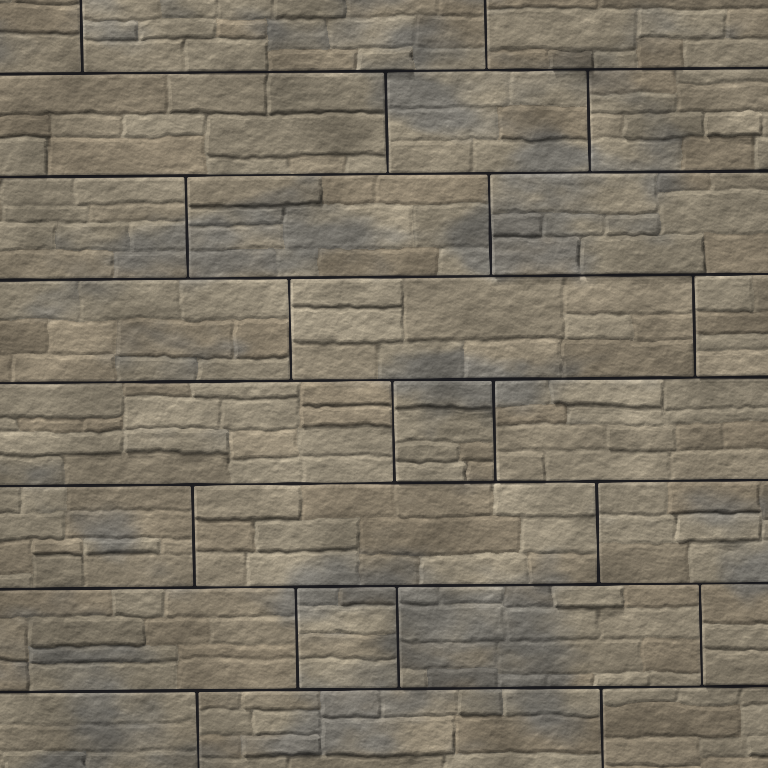
Write a WebGL 1 fragment shader that draws this texture.

```glsl
precision highp float;

uniform vec2 u_resolution;

#define GRID vec2(7.6, 7.456)
#define SHIFT vec2(-0.8, 0.28)
#define SKEW vec2(-0.165, 0.06)
#define JOINT_HALF 0.007
#define BEVEL 0.042
#define WOBBLE 0.05
#define GRAIN 0.062
#define SAND vec3(0.540, 0.505, 0.437)
#define BROWN vec3(0.490, 0.445, 0.375)
#define SLATE vec3(0.405, 0.400, 0.385)
#define GAP vec3(0.085, 0.085, 0.100)

float hash(vec2 p) {
    p = fract(p * vec2(123.34, 456.21));
    p += dot(p, p + 45.32);
    return fract(p.x * p.y);
}

float noise(vec2 p) {
    vec2 i = floor(p), f = fract(p);
    f = f * f * (3.0 - 2.0 * f);
    return mix(mix(hash(i), hash(i + vec2(1, 0)), f.x),
               mix(hash(i + vec2(0, 1)), hash(i + vec2(1, 1)), f.x), f.y);
}

float fbm(vec2 p) {
    float sum = 0.0, amp = 0.5;
    for (int i = 0; i < 4; i++) {
        sum += amp * noise(p);
        p = mat2(1.6, 1.2, -1.2, 1.6) * p + 7.3;
        amp *= 0.5;
    }
    return sum;
}

// Fine pitted texture of the stone faces
float grain(vec2 g) {
    return GRAIN * fbm(g * vec2(11.0, 15.0));
}

// Depth inside a rounded box given as (min, max)
float boxDepth(vec2 p, vec4 box, float radius) {
    vec2 q = abs(p - 0.5 * (box.xy + box.zw)) - 0.5 * (box.zw - box.xy) + radius;
    return radius - length(max(q, 0.0)) - min(max(q.x, q.y), 0.0);
}

// Cast panel, one to four units long, staggered from row to row
vec4 panelBox(vec2 g) {
    float row = floor(g.y);
    float first = 1.0 + floor(mod(row + 1.5, 3.0)) - 2.0 * step(3.0, abs(row - 3.5));
    float span = mod(row, 2.0) > 0.5 ? min(4.0, row + 1.0)
                                     : max(1.0, 4.0 - floor(row * 0.75));
    float second = first + span, third = second + 3.0;
    vec2 ends = g.x < first ? vec2(first - 4.0, first)
              : g.x < second ? vec2(first, second)
              : g.x < third ? vec2(second, third) : vec2(third, third + 4.0);
    return vec4(ends.x, row, ends.y, row + 1.0);
}

// Ledge stone found by repeatedly splitting a panel
vec4 stoneBox(vec2 p, vec4 box, out float seed) {
    seed = hash(box.xy + 11.7);
    for (int i = 0; i < 5; i++) {
        vec2 size = box.zw - box.xy;
        float ratio = mix(0.28, 0.72, hash(vec2(seed * 9.1, 3.7)));
        vec2 cut = mix(box.xy, box.zw, ratio);
        bool after = false;
        if (size.x > 4.6 * size.y) {
            after = p.x > cut.x;
            if (after) box.x = cut.x; else box.z = cut.x;
        } else if (size.y > 0.42 && (i == 0 || hash(vec2(seed * 5.3, 8.1)) > 0.2)) {
            after = p.y > cut.y;
            if (after) box.y = cut.y; else box.w = cut.y;
        }
        seed = hash(vec2(seed * 7.7 + 1.3, after ? 2.9 : 6.1));
    }
    return box;
}

// Height of the split stone face
float relief(vec2 g, out float seed, out float panelDepth) {
    vec4 panel = panelBox(g);
    panelDepth = boxDepth(g, panel, 0.03);
    vec2 wobble = vec2(noise(g * 2.4 + 4.0), noise(g * 1.8 + 19.0)) - 0.5;
    wobble += 0.5 * (vec2(noise(g * 13.0), noise(g * 12.0 + 31.0)) - 0.5);
    vec2 p = g + WOBBLE * wobble * smoothstep(0.0, 0.15, panelDepth);
    vec4 box = stoneBox(p, panel, seed);
    float rise = hash(vec2(seed * 3.3, 1.9));
    float top = mix(0.025, 0.09, rise * rise);
    float tilt = (hash(vec2(seed * 6.7, 5.2)) - 0.4) * 0.14;
    top += tilt * (p.y - 0.5 * (box.y + box.w));
    float edge = smoothstep(0.0, BEVEL, boxDepth(p, box, 0.04));
    return top * edge + 0.035 * noise(g * 4.0 + 50.0) + 0.015 * noise(g * 9.0);
}

void main() {
    vec2 uv = gl_FragCoord.xy / u_resolution;
    vec2 sheet = vec2(uv.x, 1.0 - uv.y);
    vec2 g = sheet * GRID + SHIFT + SKEW * sheet.yx;
    float pixel = GRID.x / u_resolution.x;

    // Light from above, with cast shadows under the ledges
    float seed, depth, s, d;
    float height = relief(g, seed, depth);
    vec2 stepUp = vec2(0.006, 0.015);
    float slope = (height - relief(g - stepUp, s, d)) / stepUp.y;
    float pits = (grain(g) - grain(g - stepUp)) / stepUp.y;
    float shadow = 0.0;
    for (int i = 1; i <= 4; i++) {
        float reach = 0.03 * float(i);
        float blocker = relief(g - vec2(0.25, 1.0) * reach, s, d);
        shadow = max(shadow, blocker - height - 0.3 * reach);
    }

    // Stone colour with brown and slate staining
    vec3 color = mix(SAND, BROWN, 0.7 * smoothstep(0.35, 0.9, hash(vec2(seed * 4.1, 7.0))));
    float stain = fbm(g * vec2(0.9, 1.5) + 23.0) + 0.12 * (seed - 0.5);
    color = mix(color, SLATE, 0.75 * smoothstep(0.50, 0.72, stain));
    color *= mix(0.93, 1.06, hash(vec2(seed * 8.3, 2.0)));
    color *= 0.78 + 0.44 * fbm(g * 2.0 + 70.0);
    color *= 1.0 + 0.21 * clamp(slope, -1.0, 0.7) + 0.21 * clamp(pits, -1.2, 1.2);
    color *= 1.0 - 0.42 * smoothstep(0.005, 0.07, shadow);

    // Pale lips and dark open joints around the panels
    float lip = smoothstep(0.012, 0.022, depth) * (1.0 - smoothstep(0.025, 0.045, depth));
    color += 0.03 * lip;
    float halfWidth = JOINT_HALF * (0.4 + 1.2 * noise(g * 3.0 + 90.0));
    float open = 1.0 - smoothstep(halfWidth, halfWidth + max(0.010, pixel), depth);
    color = mix(color, GAP, 0.92 * open);

    vec2 away = uv - 0.5;
    color *= 1.04 - 0.26 * dot(away, away);
    gl_FragColor = vec4(clamp(color, 0.0, 1.0), 1.0);
}
```
